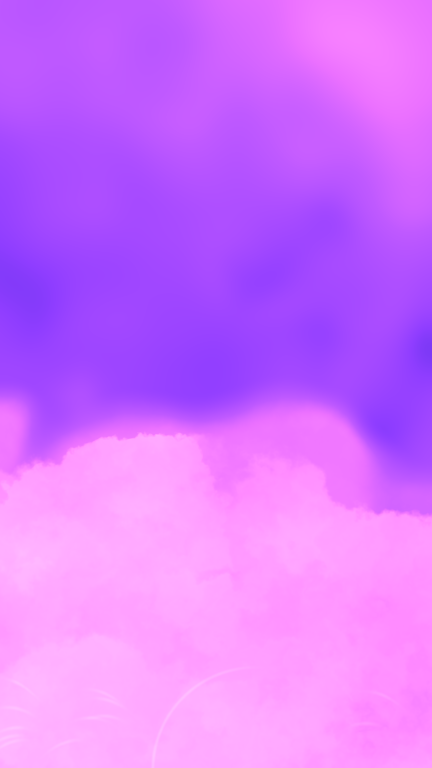
A Shadertoy shader for this texture:

```glsl
// Soft violet sky above layered pink cumulus clouds, with faint light scratches near the base.

// All lengths are in canvas heights, origin at the lower left.
const float SKY_WARP = 0.05;       // how far noise bends the sky patches
const float SKY_MOTTLE = 0.6;      // tone variation in the sky
const float FAR_BLUR = 0.032;      // edge softness per cloud layer
const float MID_BLUR = 0.008;
const float FRONT_BLUR = 0.004;
const float PUFF_BLEND = 0.01;     // least rounding where puffs meet
const float CLOUD_MOTTLE = 1.3;    // tone variation inside the clouds
const float EDGE_BUMPS = 0.02;     // small lobes along the cloud rims
const float SCRATCH_LIGHT = 0.8;
// Tone scale: deep violet, violet, orchid, pink, pale pink
const vec3 RAMP[9] = vec3[9](
    vec3(0.44, 0.21, 0.94), vec3(0.56, 0.24, 1.0), vec3(0.65, 0.29, 1.0),
    vec3(0.75, 0.35, 1.0), vec3(0.92, 0.44, 1.0), vec3(1.0, 0.54, 1.0),
    vec3(1.0, 0.62, 1.0), vec3(1.0, 0.69, 1.0), vec3(1.0, 0.77, 1.0));
// Sky patches: x, y, radius, tone shift
const vec4 PATCHES[12] = vec4[12](
    vec4(0.44, 0.98, 0.11, 1.0), vec4(0.31, 0.98, 0.09, 0.5),
    vec4(0.55, 0.86, 0.09, 0.3), vec4(0.00, 0.73, 0.09, -1.0),
    vec4(0.03, 0.62, 0.06, -0.9), vec4(0.26, 0.485, 0.10, -0.7),
    vec4(0.28, 0.67, 0.07, 0.4), vec4(0.41, 0.71, 0.04, -0.9),
    vec4(0.35, 0.65, 0.04, -0.8), vec4(0.41, 0.545, 0.04, -0.8),
    vec4(0.555, 0.53, 0.06, -2.0), vec4(0.51, 0.43, 0.05, -1.4));
// Cloud puffs: x, y, radius
const vec3 FAR_PUFFS[6] = vec3[6](
    vec3(-0.02, 0.417, 0.065), vec3(0.13, 0.37, 0.082), vec3(0.228, 0.378, 0.085),
    vec3(0.319, 0.38, 0.08), vec3(0.391, 0.385, 0.085), vec3(0.425, 0.388, 0.072));
const vec3 MID_PUFFS[6] = vec3[6](
    vec3(0.247, 0.342, 0.085), vec3(0.336, 0.336, 0.091), vec3(0.404, 0.258, 0.095),
    vec3(0.495, 0.238, 0.091), vec3(0.56, 0.245, 0.078), vec3(0.04, 0.32, 0.08));
const vec3 FRONT_PUFFS[6] = vec3[6](
    vec3(0.182, 0.349, 0.092), vec3(0.068, 0.323, 0.072), vec3(0.195, 0.261, 0.104),
    vec3(0.0, 0.219, 0.117), vec3(0.122, 0.349, 0.066), vec3(0.24, 0.32, 0.055));
const vec3 LOW_PUFFS[6] = vec3[6](
    vec3(0.111, 0.082, 0.092), vec3(0.039, 0.069, 0.072), vec3(0.182, 0.036, 0.07),
    vec3(0.07, 0.11, 0.056), vec3(0.125, 0.132, 0.044), vec3(0.168, 0.09, 0.04));

vec2 hash2(vec2 p) {
    vec3 q = fract(p.xyx * vec3(0.1031, 0.1030, 0.0973));
    q += dot(q, q.yzx + 33.33);
    return fract((q.xx + q.yz) * q.zy);
}
float cornerSlope(vec2 cell, vec2 offset) {
    return dot(hash2(cell) * 2.0 - 1.0, offset);
}
float gradientNoise(vec2 p) {
    vec2 i = floor(p), f = p - i, u = f * f * f * (f * (f * 6.0 - 15.0) + 10.0);
    vec2 e = vec2(1.0, 0.0);
    return mix(mix(cornerSlope(i, f), cornerSlope(i + e, f - e), u.x),
               mix(cornerSlope(i + e.yx, f - e.yx), cornerSlope(i + 1.0, f - 1.0), u.x), u.y);
}
float fbm(vec2 p) {
    float sum = 0.0, gain = 1.0;
    for (int i = 0; i < 4; i++, gain *= 0.5) {
        sum += gain * gradientNoise(p);
        p = mat2(1.6, 1.2, -1.2, 1.6) * p + 7.3;
    }
    return sum;
}
float glow(vec2 p, vec2 centre, float radius) {
    vec2 d = (p - centre) / radius;
    return exp(-dot(d, d));
}
float smoothMin(float a, float b, float k) {
    float h = max(k - abs(a - b), 0.0) / k;
    return min(a, b) - h * h * k * 0.25;
}
// Coverage of puffs joined to a bank that fills everything below bankTop
float cloud(vec2 p, vec3 puffs[6], float bankTop, float blur) {
    float d = p.y - bankTop, blend = max(PUFF_BLEND, 1.5 * blur);
    for (int i = 0; i < 6; i++) d = smoothMin(d, length(p - puffs[i].xy) - puffs[i].z, blend);
    return 1.0 - smoothstep(-blur, blur, d);
}
float skyTone(vec2 p) {
    vec2 q = p + SKY_WARP * vec2(gradientNoise(p * 8.0), gradientNoise(p * 8.0 + 31.0));
    float tone = mix(1.75, 2.9, smoothstep(0.62, 0.88, q.y)) + 0.75 * smoothstep(0.28, 0.55, q.x);
    for (int i = 0; i < 12; i++) tone += PATCHES[i].w * glow(q, PATCHES[i].xy, PATCHES[i].z);
    tone += 0.7 * glow(q, vec2(0.1, 0.495), 0.03);
    return tone + SKY_MOTTLE * gradientNoise(p * 9.0 + 3.0);
}
// One large arc and a scatter of short curved strokes
float scratches(vec2 p) {
    vec2 a = p - vec2(0.333, -0.003);
    float light = (1.0 - smoothstep(0.0, 0.0035, abs(length(a) - 0.134)))
        * (1.0 - smoothstep(-0.05, 0.02, a.x));
    for (int i = 0; i < 12; i++) {
        vec2 r = hash2(vec2(float(i) + 2.0, 5.0));
        vec2 d = p - vec2((i < 10 ? 0.0 : 0.35) + 0.15 * r.x, 0.03 + 0.08 * r.y);
        float bend = d.y + (r.y - 0.4) * d.x + 9.0 * d.x * d.x;
        light += 0.8 * (1.0 - smoothstep(0.0, 0.004, abs(bend))) * exp(-d.x * d.x / 0.0003);
    }
    return light;
}

void mainImage(out vec4 fragColor, in vec2 fragCoord) {
    vec2 p = fragCoord / iResolution.y;
    vec2 lobes = vec2(fbm(p * 36.0), fbm(p * 36.0 + 17.0));
    vec2 edge = p + EDGE_BUMPS * lobes + 0.02 * gradientNoise(p * 14.0 + 5.0);
    float mottle = CLOUD_MOTTLE * fbm(p * 8.0 + 0.3 * lobes + 11.0);

    // Cloud layers from back to front
    float farTone = 4.3 - 0.8 * smoothstep(0.45, 0.51, p.x) + 0.3 * mottle;
    float farCover = cloud(p + 0.03 * gradientNoise(p * 10.0), FAR_PUFFS, 0.375, FAR_BLUR);
    float tone = mix(skyTone(p), farTone, farCover);
    float midTone = mix(5.8, 4.8, smoothstep(0.28, 0.42, p.y)) + mottle
        + 0.9 * glow(p, vec2(0.2, 0.0), 0.22) - 0.7 * glow(p, vec2(0.53, 0.14), 0.13);
    tone = mix(tone, midTone, cloud(edge, MID_PUFFS, 0.25, MID_BLUR));
    float frontTone = mix(6.7, 5.7, smoothstep(0.27, 0.43, p.y)) + mottle;
    float frontFade = smoothstep(0.12, 0.3, p.y) * (1.0 - 0.7 * smoothstep(0.23, 0.31, p.x));
    tone = mix(tone, frontTone, frontFade * cloud(edge, FRONT_PUFFS, 0.0, FRONT_BLUR));
    float lowCover = cloud(edge, LOW_PUFFS, 0.0, MID_BLUR) * (1.0 - smoothstep(0.15, 0.25, p.x));
    tone = mix(tone, 7.1 + 0.7 * mottle, 0.75 * lowCover) + SCRATCH_LIGHT * scratches(p);

    // Tone to colour
    tone = clamp(tone, 0.0, 7.999);
    int stop = int(tone);
    fragColor = vec4(mix(RAMP[stop], RAMP[stop + 1], fract(tone)), 1.0);
}
```
